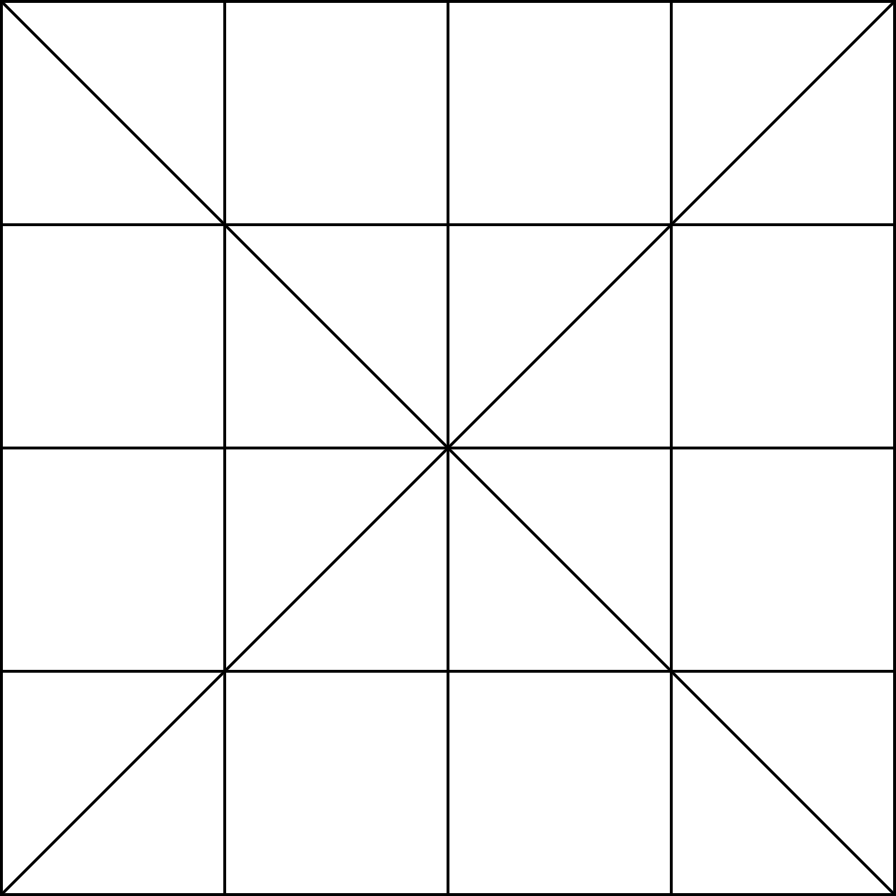
Give the GLSL for this pattern, as a three.js fragment shader.

```glsl
// Thin black lines on white: a framed four by four grid of squares
// crossed by both diagonals. Each line is a distance turned into ink,
// and the layers of ink are painted over one another.

varying vec2 vUv;

const vec3 PAPER = vec3(1.0);
const vec3 INK = vec3(0.0);
const float CELLS = 4.0;
const float LINE_WIDTH = 0.0032;

// Share of a pixel covered by a line whose centre is dist away
float lineCoverage(float dist, float width, float pixel) {
  return clamp((0.5 * width - dist) / pixel + 0.5, 0.0, 1.0);
}

// Distance on each axis to the nearest of the evenly spaced grid lines,
// inset so that the outer lines lie wholly inside the canvas
vec2 gridDistance(vec2 p, float cells, float inset) {
  float spacing = (1.0 - 2.0 * inset) / cells;
  vec2 cell = (p - inset) / spacing;
  return abs(fract(cell + 0.5) - 0.5) * spacing;
}

// Distance to the rising (x) and falling (y) diagonals
vec2 diagonalDistance(vec2 p) {
  return abs(vec2(p.x - p.y, p.x + p.y - 1.0)) * inversesqrt(2.0);
}

// Paper left bare by a pair of crossing lines
float bareShare(vec2 dist, float width, float pixel) {
  return (1.0 - lineCoverage(dist.x, width, pixel))
       * (1.0 - lineCoverage(dist.y, width, pixel));
}

void main() {
  float pixel = max(fwidth(vUv.x), 0.00001);

  // Grid and frame, then diagonals
  vec2 grid = gridDistance(vUv, CELLS, 0.5 * LINE_WIDTH);
  vec2 diagonals = diagonalDistance(vUv);
  float bare = bareShare(grid, LINE_WIDTH, pixel)
             * bareShare(diagonals, LINE_WIDTH, pixel);

  gl_FragColor = vec4(mix(INK, PAPER, bare), 1.0);
}
```
